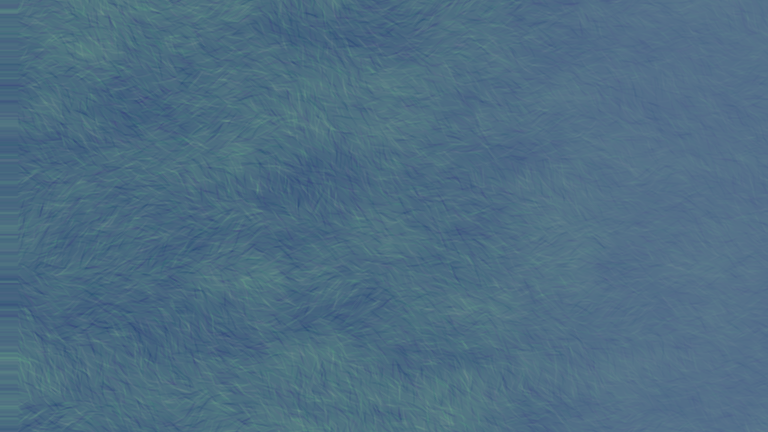
Give the GLSL for this texture, as a WebGL 2 fragment shader.

```glsl
#version 300 es
precision highp float;
precision highp int;
// Fine windswept blue-green fibres in soft tufts, with pale haze on the right.

uniform vec2 u_resolution;
out vec4 fragColor;

// Lengths are in canvas heights.
const vec3 DARK = vec3(0.245, 0.360, 0.493);
const vec3 LIGHT = vec3(0.338, 0.492, 0.515);
const vec3 HAZE = vec3(0.360, 0.455, 0.570);
const vec3 TINT = vec3(0.030, -0.010, 0.014);
const float HAZE_AMOUNT = 0.60;
const float PATCH_CONTRAST = 1.15;
const float FIBRE_CONTRAST = 0.27;
const float CELL = 0.036;
const float FIBRE_WIDTH = 0.0020;
const float MEAN_ANGLE = -0.30;
const float ANGLE_SWING = 2.5;
const float ANGLE_JITTER = 0.75;
const float STREAK_EDGE = 0.040;
const int LAYERS = 16;

// Integer hash giving three values from 0 to 1.
vec3 hash3(ivec2 cell, int seed) {
    uvec3 v = uvec3(ivec3(cell, seed)) * 1664525u + 1013904223u;
    v.x += v.y * v.z; v.y += v.z * v.x; v.z += v.x * v.y;
    v ^= v >> 16u;
    v.x += v.y * v.z; v.y += v.z * v.x; v.z += v.x * v.y;
    return vec3(v >> 8u) / 16777216.0;
}

float valueNoise(vec2 p, int seed) {
    ivec2 i = ivec2(floor(p));
    vec2 f = fract(p);
    f = f * f * (3.0 - 2.0 * f);
    float low = mix(hash3(i, seed).x, hash3(i + ivec2(1, 0), seed).x, f.x);
    float high = mix(hash3(i + ivec2(0, 1), seed).x, hash3(i + ivec2(1, 1), seed).x, f.x);
    return mix(low, high, f.y);
}

float fbm(vec2 p, int seed) {
    float sum = 0.0, weight = 0.5;
    for (int i = 0; i < 4; i++) {
        sum += weight * valueNoise(p, seed + i);
        p = mat2(1.6, 0.9, -0.9, 1.6) * p + 7.3;
        weight *= 0.55;
    }
    return sum / 1.01;
}

// Direction in which the tufts lie.
float flowAngle(vec2 p) {
    float swing = 0.65 * valueNoise(p * vec2(4.0, 7.0), 71)
                + 0.35 * valueNoise(p * vec2(11.0, 17.0), 72);
    return MEAN_ANGLE + ANGLE_SWING * (swing - 0.5);
}

// Signed sum of fibres: x is lightness, y is tint.
vec2 fibres(vec2 p, float pixel) {
    vec2 total = vec2(0.0);
    for (int layer = 0; layer < LAYERS; layer++) {
        vec2 shift = hash3(ivec2(layer), 5).xy;
        vec2 grid = p / CELL + shift;
        ivec2 home = ivec2(floor(grid));
        for (int n = 0; n < 9; n++) {
            ivec2 cell = home + ivec2(n % 3 - 1, n / 3 - 1);
            vec3 place = hash3(cell, 100 + layer);
            vec3 look = hash3(cell, 200 + layer);
            vec2 centre = (vec2(cell) + place.xy - shift) * CELL;
            float angle = flowAngle(centre) + ANGLE_JITTER * (place.z - 0.5) * 2.0;
            vec2 along = vec2(cos(angle), sin(angle));
            vec2 d = p - centre;
            vec2 q = vec2(dot(d, along), dot(d, vec2(-along.y, along.x)));
            float halfLength = CELL * mix(0.4, 0.9, look.x);
            float reach = q.x / halfLength;
            float bend = 0.16 * halfLength * (look.z - 0.5) * 2.0;
            float gap = abs(q.y - bend * reach * reach);
            float cover = 1.0 - smoothstep(FIBRE_WIDTH - 0.5 * pixel, FIBRE_WIDTH + 0.6 * pixel, gap);
            cover *= 1.0 - smoothstep(0.35, 1.0, abs(reach));
            total += cover * (vec2(look.y, look.z) * 2.0 - 1.0);
        }
    }
    return total;
}

void main() {
    float pixel = 1.0 / u_resolution.y;
    vec2 p = gl_FragCoord.xy * pixel;
    float across = gl_FragCoord.x / u_resolution.x;

    // The left margin is drawn out into level streaks.
    p.x = max(p.x, STREAK_EDGE);

    // Broad flattened tufts, their outlines ruffled by a small warp.
    vec2 warp = vec2(valueNoise(p * 16.0, 31), valueNoise(p * 16.0, 32)) - 0.5;
    float tufts = fbm((p + 0.05 * warp) * vec2(5.5, 11.0), 11) - 0.5;
    vec2 strands = fibres(p, pixel);
    float tone = 0.5 + PATCH_CONTRAST * tufts + FIBRE_CONTRAST * strands.x;
    vec3 colour = mix(DARK, LIGHT, clamp(tone, -0.35, 1.5));
    colour += TINT * 0.45 * strands.y;

    // Uneven haze thickens to the right.
    float drift = valueNoise(p * vec2(2.0, 2.6), 51) - 0.5;
    float haze = smoothstep(0.35, 1.05, across + 0.25 * drift);
    colour = mix(colour, HAZE, HAZE_AMOUNT * haze);

    fragColor = vec4(colour, 1.0);
}
```
